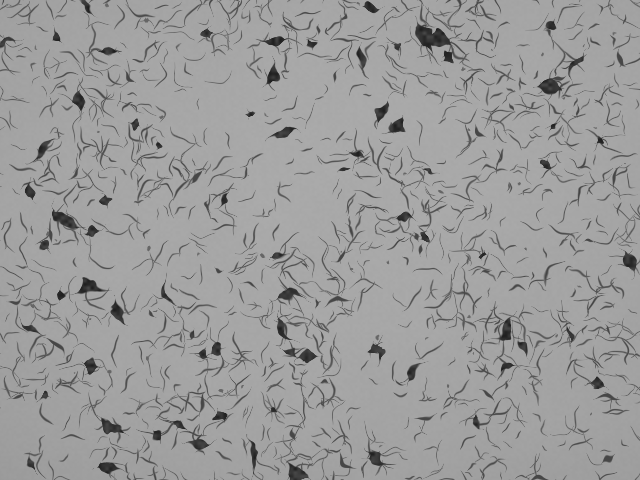
Write a Shadertoy shader that draws this texture.

```glsl
const vec3 METAL = vec3(0.662);
const vec3 FLAKE = vec3(0.31);
const vec3 WEDGE = vec3(0.28);
const vec3 NODULE = vec3(0.20);
const vec3 SPECK = vec3(0.40);

float hash(vec2 p) {
    return fract(sin(dot(p, vec2(127.1, 311.7))) * 43758.5453);
}

float noise(vec2 p) {
    vec2 i = floor(p), f = fract(p);
    f = f * f * (3.0 - 2.0 * f);
    return mix(mix(hash(i), hash(i + vec2(1, 0)), f.x),
               mix(hash(i + vec2(0, 1)), hash(i + vec2(1, 1)), f.x), f.y);
}

vec2 warp(vec2 p, float frequency, float amount) {
    vec2 n = vec2(noise(p * frequency), noise(p * frequency + 37.4));
    return p + amount * (n - 0.5);
}

mat2 rotation(float angle) {
    float c = cos(angle), s = sin(angle);
    return mat2(c, -s, s, c);
}

// Crowded rosettes separated by open metal
float crowding(vec2 p) {
    float n = 0.6 * noise(p * 7.0 + 8.3) + 0.4 * noise(p * 14.0 + 2.7);
    return 0.2 + 0.54 * smoothstep(0.3, 0.68, n);
}

// Distance to a bent stroke whose width tapers towards both tips
float stroke(vec2 q, float halfLength, float halfWidth, float bend, float phase, float taper) {
    float t = q.x / halfLength;
    float curve = halfLength * (bend * (t * t - 0.3) + 0.08 * sin(4.0 * t + phase));
    float slope = 2.0 * bend * t + 0.32 * cos(4.0 * t + phase);
    float across = abs(q.y - curve) / sqrt(1.0 + slope * slope);
    float width = halfWidth * pow(max(1.0 - t * t, 0.0), taper) - 0.0003;
    return max(across - width, (abs(t) - 1.0) * halfLength);
}

// Nearest stroke of a jittered grid; sizes are the largest half extents
float scatter(vec2 p, float cell, vec2 size, float taper, float amount, float seed) {
    vec2 home = floor(p / cell);
    float nearest = 1.0;
    for (int y = -1; y <= 1; y++) {
        for (int x = -1; x <= 1; x++) {
            vec2 id = home + vec2(x, y);
            vec2 key = id + seed;
            vec2 center = (id + vec2(hash(key), hash(key + 17.3))) * cell;
            if (hash(key + 31.7) > amount * crowding(center)) continue;
            float halfLength = size.x * mix(0.28, 1.0, pow(hash(key + 43.1), 1.5));
            float halfWidth = size.y * mix(0.35, 1.0, pow(hash(key + 59.9), 1.5));
            float bend = 1.1 * (hash(key + 71.3) - 0.5);
            float phase = 6.283 * hash(key + 83.7);
            vec2 q = rotation(6.283 * hash(key + 97.1)) * (p - center);
            nearest = min(nearest, stroke(q, halfLength, halfWidth, bend, phase, taper));
        }
    }
    return nearest;
}

vec3 ink(vec3 base, vec3 color, float d, float soft) {
    return mix(color, base, smoothstep(-soft, soft, d));
}

void mainImage(out vec4 fragColor, in vec2 fragCoord) {
    vec2 p = fragCoord / iResolution.y;
    vec2 uv = fragCoord / iResolution.xy;
    float soft = max(0.8 / iResolution.y, 0.0009);

    // Polished metal, dimmer towards the corners
    vec2 lamp = uv - vec2(0.52, 0.6);
    vec3 color = METAL - 0.08 * dot(lamp, lamp);
    color += 0.012 * (noise(p * 190.0) - 0.5) + 0.01 * (noise(p * 9.0) - 0.5);

    // Thin kinked flakes
    vec2 kinked = warp(warp(p, 26.0, 0.010), 70.0, 0.004);
    float flakes = 1.0;
    for (int i = 0; i < 4; i++) {
        float layer = float(i);
        float cell = 0.043 + 0.002 * layer;
        vec2 size = vec2(0.034, 0.0024);
        flakes = min(flakes, scatter(kinked, cell, size, 0.6, 0.96, 113.0 * layer));
    }
    vec3 flakeColor = FLAKE + 0.1 * (noise(p * 30.0) - 0.5);
    color = ink(color, flakeColor, flakes, soft);

    // Small round specks and thicker wedges
    float specks = scatter(kinked, 0.06, vec2(0.006, 0.0045), 0.5, 0.25, 511.0);
    color = ink(color, SPECK, specks, soft);
    float wedges = scatter(kinked, 0.07, vec2(0.036, 0.0055), 2.0, 0.4, 623.0);
    color = ink(color, WEDGE, wedges, soft);

    // Dark ragged nodules with drawn-out tails
    vec2 ragged = warp(warp(kinked, 45.0, 0.010), 110.0, 0.005);
    float nodules = scatter(ragged, 0.09, vec2(0.048, 0.0165), 4.0, 0.85, 737.0);
    vec3 noduleColor = NODULE + 0.16 * (noise(p * 130.0) - 0.5);
    color = ink(color, noduleColor, nodules, soft);

    fragColor = vec4(color, 1.0);
}
```
